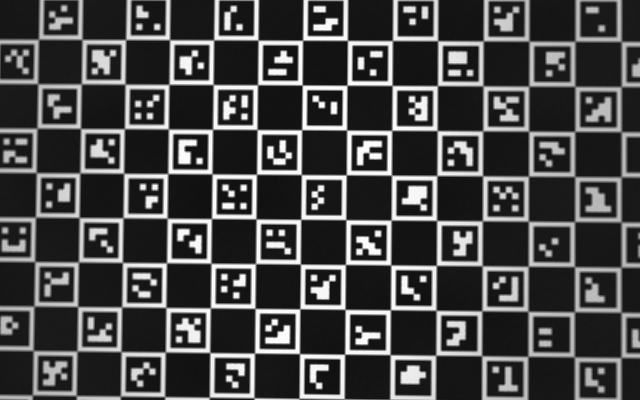
Write a WebGL 2 fragment shader that draws this pattern.

```glsl
#version 300 es
precision highp float;

uniform vec2 u_resolution;
out vec4 fragColor;

float hash(vec2 p) {
    return fract(sin(dot(p, vec2(127.1, 311.7))) * 43758.5453);
}

float noise(vec2 p) {
    vec2 i = floor(p), f = fract(p);
    f = f * f * (3.0 - 2.0 * f);
    return mix(mix(hash(i), hash(i + vec2(1, 0)), f.x),
               mix(hash(i + vec2(0, 1)), hash(i + vec2(1, 1)), f.x), f.y);
}

// Soft coverage of a square; adjoining squares add up without a seam
float squareMask(vec2 p, float halfSize, float blur) {
    vec2 c = clamp((halfSize - abs(p)) / blur + 0.5, 0.0, 1.0);
    return c.x * c.y;
}

// Board coordinates, one unit per cell, with slight tilt and perspective
vec2 boardSpace(vec2 p) {
    vec2 g = p / vec2(0.1125, 0.112);
    float skew = g.x * g.y;
    return g - vec2(0.0026 * g.x * g.x - 0.0093 * g.y + 0.0013 * skew,
                    0.0078 * g.x + 0.00115 * skew);
}

// Random 4 x 4 block code, different in every cell
float codeMask(vec2 q, vec2 cell, float blur) {
    const float bitSize = 0.136;
    float mask = 0.0;
    for (int j = 0; j < 4; j++) {
        for (int i = 0; i < 4; i++) {
            vec2 bit = vec2(i, j);
            float lit = step(hash(cell * 4.0 + bit + 61.0), 0.45);
            mask += lit * squareMask(q - (bit - 1.5) * bitSize, bitSize * 0.515, blur);
        }
    }
    return min(mask, 1.0);
}

void main() {
    vec2 p = (gl_FragCoord.xy - 0.5 * u_resolution) / u_resolution.y;
    p = (p - vec2(0.010, 0.006)) * vec2(1, -1);
    vec2 g = boardSpace(p);
    vec2 cell = round(g);
    vec2 q = g - cell;

    // Focus softens towards the sides
    float blur = max(0.05 + 0.03 * abs(p.x), 1.3 / (0.112 * u_resolution.y));

    // Checkerboard, then the dark window and its code
    vec2 wave = clamp(cos(3.14159 * g) * 0.6366 / blur, -1.0, 1.0);
    float checker = 0.5 + 0.5 * wave.x * wave.y;
    float frame = 1.0 - squareMask(q, 0.395, blur);
    float ink = checker * max(frame, codeMask(q, cell, blur));

    // Uneven light: bright middle, grey sides, faint mottling
    float falloff = smoothstep(0.25, 0.78, length((p + vec2(0.08, 0.0)) * vec2(1.0, 0.7)));
    float white = mix(0.98, 0.73, falloff) + 0.03 * (noise(p * 9.0) - 0.5);
    float black = 0.075 + 0.02 * falloff + 0.02 * (noise(p * 7.0 + 20.0) - 0.5);
    black += 0.012 * (hash(cell + 7.0) - 0.5);

    // Fine grain
    float grain = 0.014 * (noise(p * 320.0 + 400.0) - 0.5);
    fragColor = vec4(vec3(mix(black, white, ink) + grain), 1.0);
}
```
